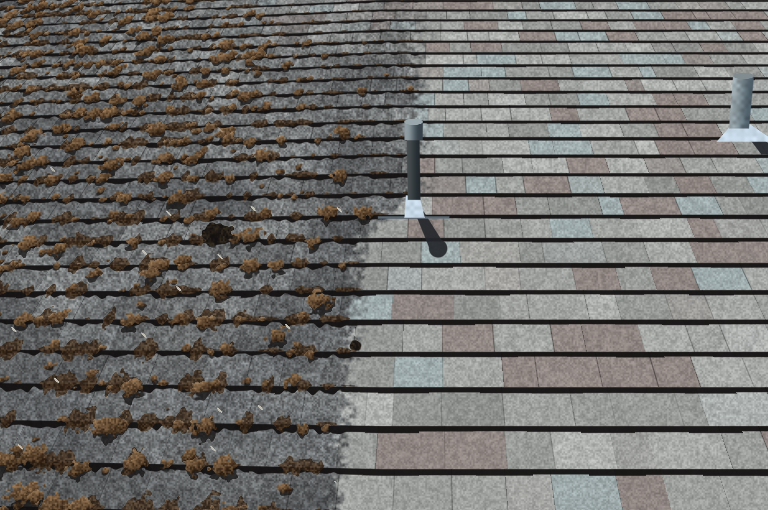
Give the GLSL for this texture, as a Shadertoy shader.

```glsl
#define HORIZON .753
#define COURSES 31.5
#define VANISH_X .85
#define TAB_WIDTH .066
#define MOSS_CELL .032
#define MOSS_SIZE .0125
#define SOOT vec3(.07, .06, .06)
#define SHINGLE vec3(.65, .66, .65)
#define AA (.8 / iResolution.y)

float hash(vec2 p) {
    vec3 q = fract(vec3(p.xyx) * .1031);
    q += dot(q, q.yzx + 33.33);
    return fract((q.x + q.y) * q.z);
}

float noise(vec2 p) {
    vec2 i = floor(p), f = fract(p);
    f = f * f * (3. - 2. * f);
    return mix(mix(hash(i), hash(i + vec2(1, 0)), f.x),
               mix(hash(i + vec2(0, 1)), hash(i + 1.), f.x), f.y);
}

float fill(float d) { return smoothstep(-AA, AA, d); }

float disc(vec2 d, float r) { return fill(r - length(d)); }

// Leaning trapezoid with level ends
float post(vec2 p, vec2 a, vec2 b, float wa, float wb) {
    float h = (p.y - a.y) / (b.y - a.y);
    float side = mix(wa, wb, h) - abs(p.x - mix(a.x, b.x, h));
    return fill(min(side, min(p.y - a.y, b.y - p.y)));
}

// Scattered clumps: x = coverage, y = shadow, z = light
vec3 clumps(vec2 roof, float scale, float density, float spread, float seed, float rough) {
    vec2 g = vec2(roof.x / MOSS_CELL, roof.y + .5);
    vec2 size = vec2(MOSS_CELL * scale, scale * scale / COURSES);
    vec3 moss = vec3(0);
    for (int k = 0; k < 9; k++) {
        vec2 cell = floor(g) + vec2(k % 3 - 1, k / 3 - 1), key = cell + seed;
        vec2 centre = cell + vec2(hash(key), .54 + spread * (hash(key + 17.) - .5));
        vec2 d = (g - centre) * size;
        float big = hash(key + 41.);
        float r = MOSS_SIZE * scale * (.3 + .8 * big * big);
        r *= smoothstep(0., .12, density - hash(key + 73.));
        if (r < .001) continue;
        float lump = r * (.45 + 1.1 * rough);
        float cover = disc(d * vec2(.8, 1.1), lump);
        if (cover > moss.x) moss.z = .5 + .5 * clamp((d.y - .4 * d.x) / r, -1., 1.);
        moss.xy = max(moss.xy, vec2(cover, disc(d * .9 + vec2(-.25, .5) * r, lump)));
    }
    return moss;
}

void mainImage(out vec4 fragColor, in vec2 fragCoord) {
    vec2 p = fragCoord / iResolution.y;
    p.y = 1. - p.y;

    // Roof plane in perspective, bending on the left
    float bend = max(0., 1. - p.x / .75) * mix(-.035, .022, p.y);
    float scale = p.y + bend + HORIZON;
    vec2 roof = vec2((p.x - VANISH_X) / scale, COURSES / scale + .17);
    float edge = floor(roof.y + .5), fromEdge = roof.y - edge;
    float fine = noise(p * 310.), medium = noise(p * 125. + 9.);

    // Weathered side
    float border = mix(.82, .757 - .1 * p.y, smoothstep(.36, .47, p.y));
    float dirt = 1. - smoothstep(-.025, .025, p.x - border + .04 * (medium - .5));
    dirt *= 1. - .6 * (1. - smoothstep(0., .16, p.y)) * smoothstep(.3, .6, p.x);

    // Shingle tabs with uneven joints
    float course = floor(roof.y);
    float s = roof.x / TAB_WIDTH + 7. * hash(vec2(course, 5));
    float joint = .2 + .6 * hash(vec2(floor(s), course));
    vec2 tab = vec2(floor(s) + step(joint, fract(s)), course);
    float tint = hash(tab + 31.), tone = hash(tab + 11.);
    vec3 col = SHINGLE * mix(.86, 1.06, tone);
    col = mix(col, vec3(.55, .5, .485), .8 * smoothstep(.72, .85, tint));
    col = mix(col, vec3(.62, .67, .675), 1. - smoothstep(.12, .2, tint));
    float fade = noise(p * vec2(9, 13)) * (1.15 - .55 * p.y);
    vec3 grime = mix(vec3(.35, .36, .37), vec3(.49, .5, .5), fade) * mix(.88, 1.1, tone);
    col = mix(col, grime, dirt);
    col *= 1. + (fine - .5) * mix(.22, .5, dirt) + (medium - .5) * mix(.12, .35, dirt);
    float jointGap = abs(fract(s) - joint) * TAB_WIDTH * scale;
    col *= 1. - .45 * hash(tab + 3.) * fill(.001 - jointGap);

    // Shadow under each course
    float rowHeight = scale * scale / COURSES;
    float thick = mix(.18, .11, p.y) + .05 * hash(vec2(floor(s), edge));
    thick *= mix(1., .5 + 1.1 * noise(vec2(p.x * 75., edge * 3.)), dirt) * .5;
    col = mix(col, SOOT, .94 * fill((thick - abs(fromEdge + thick)) * rowHeight));

    // Moss along the edges, then loose clumps
    float mossy = dirt * (1. - .8 * smoothstep(.38, .78, p.x));
    float fringe = .32 * smoothstep(.4, .85, noise(vec2(roof.x * 65., edge * 7.))) * mossy;
    float trim = fill((fringe * (.4 + medium) - abs(fromEdge - .03)) * rowHeight);
    vec3 moss = max(clumps(roof, scale, mossy * .65, .35, 100., medium),
                    clumps(roof, scale, mossy * .33, 1., 300., medium));
    col = mix(col, SOOT, .75 * moss.y);
    float light = clamp(moss.z * .55 + fine * .6 - .12, 0., 1.);
    vec3 mossColor = mix(vec3(.17, .11, .06), vec3(.62, .49, .35), light);
    col = mix(col, mossColor, max(trim * .8 * step(.01, fringe), moss.x));
    float dark = max(disc((p - vec2(.425, .458)) * vec2(.7, 1), .014 + .016 * medium),
                     disc(p - vec2(.698, .677), .007 + .007 * medium));
    col = mix(col, mix(SOOT, vec3(.3, .25, .16), fine * medium), dark);

    // Pale dry leaves
    vec2 id = floor(p * 13.);
    vec2 leaf = fract(p * 13.) - .3 - .4 * vec2(hash(id), hash(id + 8.));
    leaf = vec2(leaf.x + leaf.y, (leaf.y - leaf.x) * 3.5) / 13.;
    float dry = step(.84, hash(id + 60.)) * dirt * smoothstep(.15, .4, p.y);
    col = mix(col, vec3(.75, .74, .7), dry * disc(leaf, .01));

    // Shadows of the vent pipes
    float umbra = post(p, vec2(.822, .415), vec2(.859, .487), .009, .017);
    umbra = max(umbra, disc(p - vec2(.859, .487), .018));
    umbra = max(umbra, post(p, vec2(1.48, .27), vec2(1.515, .303), .012, .022));
    col = mix(col, vec3(.14, .15, .17), umbra * .92);

    // Metal flashing
    col = mix(col, vec3(.42, .48, .53), .8 * post(p, vec2(.811, .424), vec2(.811, .429), .07, .07));
    float plate = max(post(p, vec2(.809, .383), vec2(.813, .427), .013, .02),
                      post(p, vec2(1.453, .244), vec2(1.463, .278), .018, .058));
    col = mix(col, vec3(.8, .87, .93) * (.9 + .15 * medium), plate);

    // Narrow pipe with a collar
    vec3 lit = vec3(.56, .61, .63), shaded = vec3(.14, .17, .19);
    float turn = smoothstep(-.014, .012, p.x - .811);
    col = mix(col, mix(lit * .5, shaded, turn), post(p, vec2(.81, .265), vec2(.812, .392), .0125, .0125));
    col = mix(col, mix(lit, shaded * 1.5, turn), post(p, vec2(.811, .237), vec2(.811, .275), .018, .018));
    col = mix(col, lit * 1.08, disc((p - vec2(.811, .239)) * vec2(1, 3), .018));

    // Wide pipe
    turn = smoothstep(-.018, .02, p.x - 1.471 + .0865 * p.y);
    vec3 steel = mix(lit * 1.05, shaded * 2.1, turn) * (.85 + .3 * medium);
    col = mix(col, steel, post(p, vec2(1.458, .148), vec2(1.449, .252), .0205, .0195));
    col = mix(col, lit * .9, disc((p - vec2(1.458, .149)) * vec2(1, 3.5), .0205));

    fragColor = vec4(clamp(col, 0., 1.), 1);
}
```
